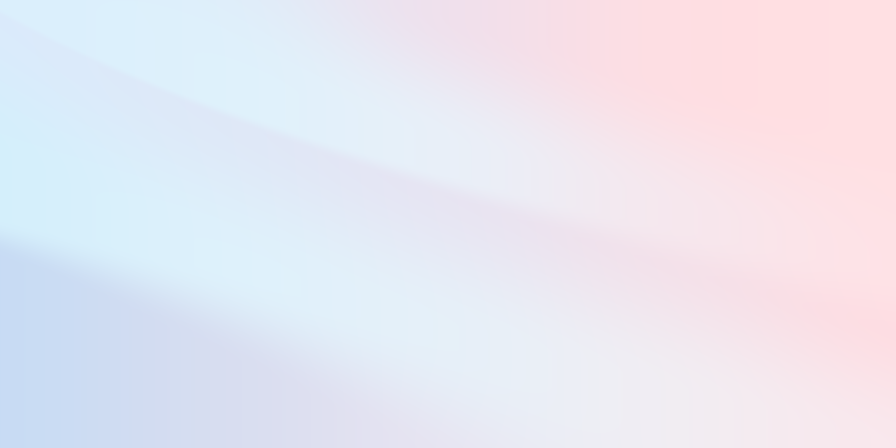
A WebGL 2 fragment shader for this background:

```glsl
#version 300 es
precision highp float;
// Pastel background of three overlapping translucent sheets, blue to pink.
// Each sheet has a curved upper edge, and its colours run along x through
// five smoothly blended stops, then change with depth below the edge.

uniform vec2 u_resolution;
out vec4 outColor;

// Weight of a colour stop centred at c.
float stopWeight(float x, float c) {
    float d = (x - c) / 0.34;
    return exp(-d * d);
}

// Smooth blend of five colours spaced evenly over x = 0..2.
vec3 ramp(float x, vec3 a, vec3 b, vec3 c, vec3 d, vec3 e) {
    float wa = stopWeight(x, 0.0);
    float wb = stopWeight(x, 0.5);
    float wc = stopWeight(x, 1.0);
    float wd = stopWeight(x, 1.5);
    float we = stopWeight(x, 2.0);
    return (a * wa + b * wb + c * wc + d * wd + e * we) / (wa + wb + wc + wd + we);
}

// Fold edges, as depth below the top of the canvas.
float upperFold(float x) {
    return 0.026 + 0.255 * x + 0.155 * (1.0 - exp(-2.0 * x));
}

float lowerFold(float x) {
    return 0.53 + 0.3 * x + 0.08 * x * x;
}

// Coverage of a sheet at depth d below its edge, with the given softness.
float cover(float d, float softness) {
    return smoothstep(-softness, softness, d);
}

// Back sheet: bright crest by the fold, rosy haze higher up.
vec3 backSheet(float x, float height) {
    vec3 crest = ramp(x, vec3(0.855, 0.935, 0.99), vec3(0.87, 0.945, 0.985),
        vec3(0.91, 0.94, 0.975), vec3(0.965, 0.905, 0.93), vec3(1.0, 0.885, 0.9));
    vec3 haze = ramp(x, vec3(0.85, 0.93, 0.99), vec3(0.87, 0.93, 0.98),
        vec3(0.94, 0.875, 0.925), vec3(1.0, 0.868, 0.885), vec3(1.0, 0.88, 0.89));
    return mix(crest, haze, smoothstep(0.1, 0.38, height));
}

// Middle sheet: shaded beneath the fold, fading to a pale glow.
vec3 middleSheet(float x, float depth) {
    vec3 shade = ramp(x, vec3(0.855, 0.92, 0.985), vec3(0.87, 0.91, 0.97),
        vec3(0.905, 0.895, 0.95), vec3(0.955, 0.88, 0.915), vec3(1.0, 0.86, 0.88));
    vec3 glow = ramp(x, vec3(0.828, 0.935, 0.985), vec3(0.87, 0.945, 0.985),
        vec3(0.9, 0.94, 0.975), vec3(0.945, 0.93, 0.95), vec3(0.98, 0.905, 0.925));
    return mix(shade, glow, smoothstep(0.0, 0.31, depth));
}

// Front sheet: periwinkle at the left, mauve and then near white.
vec3 frontSheet(float x) {
    return ramp(x, vec3(0.775, 0.86, 0.957), vec3(0.845, 0.865, 0.94),
        vec3(0.91, 0.895, 0.945), vec3(0.935, 0.93, 0.955), vec3(0.97, 0.915, 0.935));
}

void main() {
    vec2 uv = gl_FragCoord.xy / u_resolution;
    float x = 2.0 * uv.x;
    float y = 1.0 - uv.y;

    float upperDepth = y - upperFold(x);
    float lowerDepth = y - lowerFold(x);

    // Stack the sheets; both edges soften towards the right.
    vec3 color = backSheet(x, -upperDepth);
    color = mix(color, middleSheet(x, upperDepth), cover(upperDepth, 0.008 + 0.018 * x * x));
    color = mix(color, frontSheet(x), cover(lowerDepth, 0.04 + 0.1 * x));

    outColor = vec4(color, 1.0);
}
```
